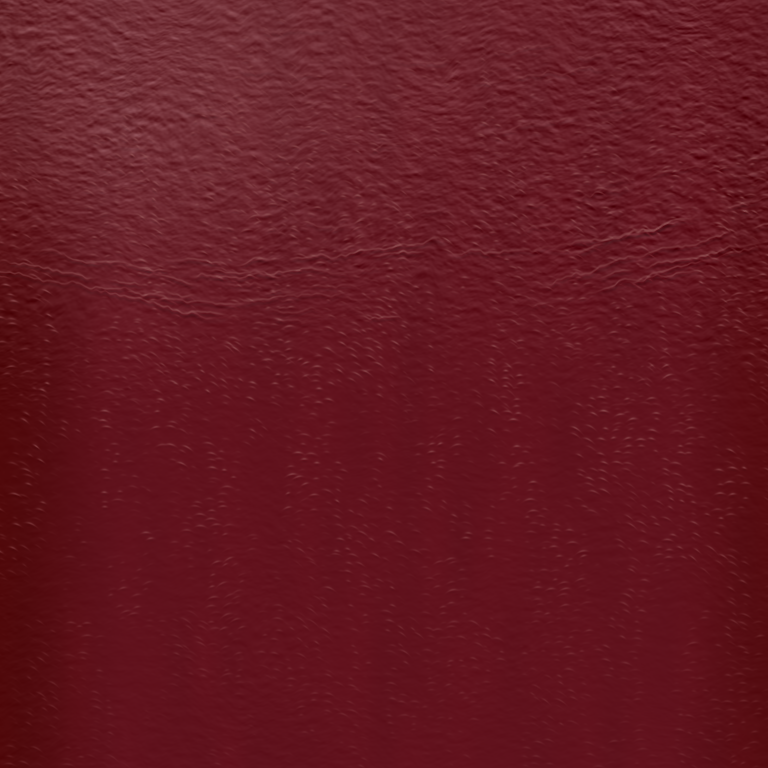
This texture is drawn by a Shadertoy shader. Its source:

```glsl
// Worn dark red leather with a hazy upper sheen, sagging creases and columns of fine flecks.
#define BASE_RED vec3(0.380, 0.070, 0.112)
#define EDGE_RED vec3(0.305, 0.030, 0.034)
#define HAZE vec3(0.462, 0.208, 0.236)
#define GLINT vec3(0.570, 0.320, 0.330)
#define FLECK_CELL vec2(0.0165, 0.0104)
#define FLECK_STRENGTH 0.62
#define GRAIN_SCALE vec2(66.0, 135.0)
#define GRAIN_STRENGTH 0.29
#define CREASE_COUNT 36
#define CREASE_WIDTH 0.0016
#define CREASE_STRENGTH 0.55

// Integer hash: two random values per lattice cell
vec2 hash2(vec2 cell) {
    uvec2 v = uvec2(ivec2(cell) + 4096) * 1664525u + 1013904223u;
    v.x += v.y * 1664525u;
    v.y += v.x * 1664525u;
    v ^= v >> 16u;
    v.x += v.y * 1664525u;
    v.y += v.x * 1664525u;
    v ^= v >> 16u;
    return vec2(v & 65535u) / 65535.0;
}

float noise(vec2 p) {
    vec2 i = floor(p), f = fract(p);
    f = f * f * (3.0 - 2.0 * f);
    float low = mix(hash2(i).x, hash2(i + vec2(1, 0)).x, f.x);
    float high = mix(hash2(i + vec2(0, 1)).x, hash2(i + vec2(1, 1)).x, f.x);
    return mix(low, high, f.y);
}

float fbm(vec2 p) {
    return 0.55 * noise(p) + 0.3 * noise(p * 1.9 + 17.3) + 0.15 * noise(p * 3.7 + 41.7);
}

float bell(float x) { return exp(-x * x); }

// Broad colour: red body, sheen at the upper left, dark sides
vec3 leatherTone(vec2 uv) {
    float sheen = smoothstep(0.42, 1.02, uv.y) * mix(0.95, 0.40, smoothstep(0.15, 0.95, uv.x));
    sheen += 0.26 * bell(length((uv - vec2(0.17, 0.83)) / vec2(0.22, 0.19)));
    float side = 0.95 * smoothstep(0.17, -0.02, uv.x) + 0.65 * smoothstep(0.86, 1.02, uv.x);
    side *= 1.0 - 0.8 * smoothstep(0.42, 0.9, uv.y);
    vec3 col = mix(BASE_RED, HAZE, clamp(sheen, 0.0, 1.0) * 0.85);
    return mix(col, EDGE_RED, side) * (1.0 + 0.05 * (noise(uv * vec2(30.0, 7.0)) - 0.5));
}

// Light and shade of the pebbled grain, lit from above
float grainRelief(vec2 uv) {
    vec2 p = uv + vec2(0.006, 0.03) * (noise(uv * 9.0) - 0.5);
    p.y += 0.006 * noise(uv * vec2(45.0, 20.0));
    vec2 slope = vec2(0.0006, 0.0016);
    return fbm((p - slope) * GRAIN_SCALE) - fbm((p + slope) * GRAIN_SCALE);
}

// Short bent glints stacked in loose vertical columns
float flecks(vec2 uv, float seed) {
    uv.x += 0.018 * (noise(uv * vec2(4.0, 7.0) + seed) - 0.5);
    vec2 home = floor(uv / FLECK_CELL);
    float sum = 0.0;
    for (int j = -1; j <= 1; j++)
    for (int i = -1; i <= 1; i++) {
        vec2 cell = home + vec2(i, j);
        vec2 place = hash2(cell + seed), look = hash2(cell + seed + 311.0);
        vec2 d = uv - (cell + 0.5 + (place - 0.5) * vec2(0.6, 0.7)) * FLECK_CELL;
        float reach = mix(0.0026, 0.0062, look.x);
        float tilt = mix(-0.75, 0.45, noise(cell * vec2(0.35, 0.12) + 50.0 + seed));
        float across = d.y - tilt * d.x + 30.0 * d.x * d.x;
        float shape = bell(across / 0.0014) - 0.35 * bell((across + 0.0030) / 0.0016);
        float cluster = smoothstep(0.25, 0.70, noise(cell * vec2(0.73, 0.14) + 90.0 + seed));
        sum += (shape + 0.12 * bell(across / 0.005)) * bell(d.x / reach) * cluster * smoothstep(0.05, 1.0, look.y);
    }
    return sum;
}

// Long broken wrinkles that sag toward the middle
float creases(vec2 uv) {
    float sum = 0.0;
    float wander = 0.020 * (noise(uv * vec2(7.0, 5.0)) - 0.5) + 0.006 * (noise(uv * vec2(42.0, 30.0)) - 0.5);
    for (int i = 0; i < CREASE_COUNT; i++) {
        vec2 a = hash2(vec2(i, 701)), b = hash2(vec2(i, 907));
        bool main = i < CREASE_COUNT / 2;
        float level = main ? mix(0.555, 0.67, a.y) : mix(0.42, 0.98, sqrt(a.y));
        float reach = main ? mix(0.12, 0.28, b.x) : mix(0.05, 0.17, b.x);
        float sag = 0.24 * (uv.x - 0.42) * (uv.x - 0.42);
        float tilt = (b.y - 0.45) * 0.14 * (uv.x - a.x);
        float jag = 0.005 * noise(vec2(uv.x * 60.0, i * 9)) + 0.0028 * noise(vec2(uv.x * 160.0, i * 7));
        float d = uv.y - level - sag - tilt - wander - jag;
        float ends = smoothstep(reach, reach * 0.5, abs(uv.x - a.x));
        float broken = smoothstep(0.2, 0.75, noise(vec2(uv.x * 30.0, i * 5 + 3)));
        float ridge = bell(d / CREASE_WIDTH) - 0.45 * bell((d + 0.0042) / 0.0026);
        sum += ridge * ends * broken * (main ? 0.9 : 0.5);
    }
    return sum;
}

void mainImage(out vec4 fragColor, in vec2 fragCoord) {
    vec2 uv = fragCoord / iResolution.xy;
    vec3 col = leatherTone(uv);

    // Grain is strong near the top and almost flat below
    float roughness = mix(0.12, 1.0, smoothstep(0.42, 0.88, uv.y)) * mix(0.65, 1.25, noise(uv * 6.0 + 20.0));
    col += vec3(0.85, 0.95, 0.95) * grainRelief(uv) * GRAIN_STRENGTH * roughness;

    // Glints lighten the surface, their shadows darken it
    float fade = mix(0.38, 1.0, smoothstep(0.05, 0.5, uv.y)) * mix(1.0, 0.5, smoothstep(0.75, 1.0, uv.y));
    float dense = smoothstep(0.35, 0.62, uv.y);
    float glint = (flecks(uv, 0.0) + dense * 0.8 * flecks(uv + 0.007, 57.0)) * FLECK_STRENGTH * fade;
    glint += creases(uv) * CREASE_STRENGTH;
    col = mix(col, GLINT, clamp(glint, 0.0, 0.8));
    col *= 1.0 + 0.5 * clamp(glint, -0.5, 0.0);
    fragColor = vec4(clamp(col, 0.0, 1.0), 1.0);
}
```
